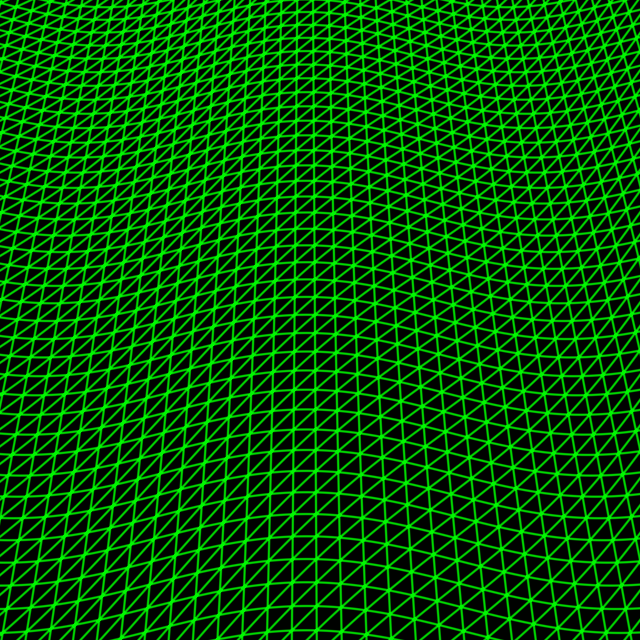
A WebGL 1 fragment shader for this background:

```glsl
precision highp float;
// Green wireframe of triangles on a rolling surface seen in perspective.
uniform vec2 u_resolution;

const float PI = 3.14159265;
const float CENTER_X = 0.479;           // where the columns run upright
const float HALF_WAVE = 13.0;           // cells from crest to trough
const float WAVE_HEIGHT = 1.05;         // amplitude in cells
const vec2 GRID_SHIFT = vec2(0.41, 0.88);
const float HALF_WIDTH = 0.00165;
const float SOFTNESS = 0.0014;
const vec3 BACKGROUND = vec3(0.0, 0.008, 0.0);
const vec3 LINE_COLOR = vec3(0.0, 0.97, 0.0);

// Width of a cell, growing towards the viewer.
float cellWidth(float down) {
  return 0.0247 + 0.0143 * down;
}

// Maps a canvas point to (column, row) on the surface.
vec2 surfaceGrid(vec2 p) {
  float down = 1.0 - p.y;
  float flatDown = down;
  float column = 0.0;
  // Undo the wave's vertical offset by fixed-point iteration.
  for (int i = 0; i < 5; i++) {
    float width = cellWidth(flatDown);
    column = (p.x - CENTER_X) / width;
    float drop = WAVE_HEIGHT * (1.0 - cos(PI * column / HALF_WAVE));
    flatDown = down - width * drop;
  }
  float row = 309.8 / (flatDown + 2.462);
  return vec2(column, row) - GRID_SHIFT;
}

// Soft line at each integer of a coordinate with the given gradient.
float gridLine(float coord, vec2 gradient, float softness) {
  float dist = abs(fract(coord + 0.5) - 0.5) / length(gradient);
  return 1.0 - smoothstep(HALF_WIDTH - softness, HALF_WIDTH + softness, dist);
}

void main() {
  vec2 p = gl_FragCoord.xy / u_resolution.y;
  float stepSize = 0.001;
  float softness = max(SOFTNESS, 0.7 / u_resolution.y);

  // Surface coordinates and their slopes on the canvas.
  vec2 grid = surfaceGrid(p);
  vec2 dx = (surfaceGrid(p + vec2(stepSize, 0.0)) - grid) / stepSize;
  vec2 dy = (surfaceGrid(p + vec2(0.0, stepSize)) - grid) / stepSize;
  vec2 columnSlope = vec2(dx.x, dy.x);
  vec2 rowSlope = vec2(dx.y, dy.y);

  // Columns, rows and rising diagonals brighten where they cross.
  float glow = gridLine(grid.x, columnSlope, softness)
             + gridLine(grid.y, rowSlope, softness)
             + gridLine(grid.x - grid.y, columnSlope - rowSlope, softness);
  float coverage = min(0.88 * glow, 1.0);

  gl_FragColor = vec4(mix(BACKGROUND, LINE_COLOR, coverage), 1.0);
}
```
